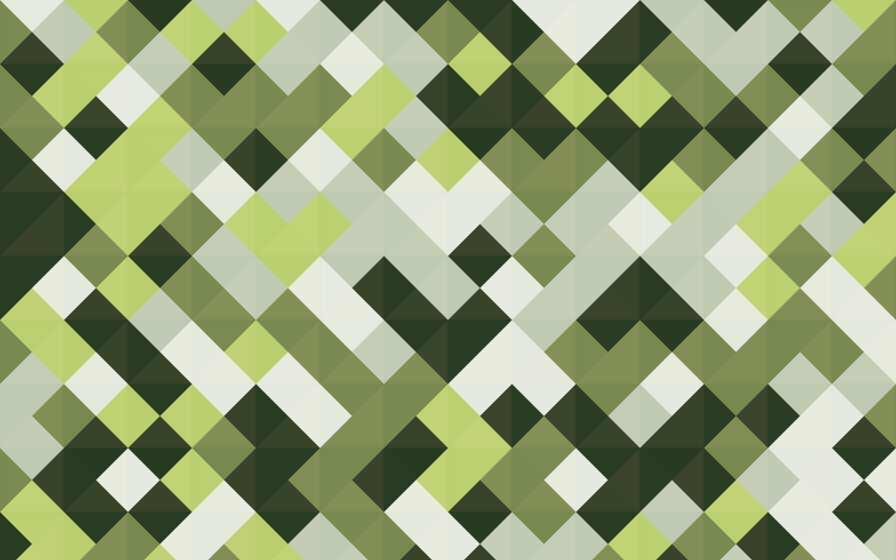
Write a Shadertoy shader that draws this pattern.

```glsl
#define COLUMNS 14.0
#define PALE  vec3(0.90, 0.92, 0.87)
#define GREY  vec3(0.76, 0.80, 0.71)
#define LIME  vec3(0.74, 0.82, 0.45)
#define OLIVE vec3(0.49, 0.55, 0.33)
#define DARK  vec3(0.19, 0.25, 0.15)
#define FOLD_TINT vec3(0.032, 0.018, 0.014)
#define CREASE_WIDTH 0.014
#define CREASE_DEPTH 0.012
#define TILE_JITTER 0.008

float hash(vec2 p) {
    return fract(sin(dot(p, vec2(127.1, 311.7))) * 43758.5453);
}

vec3 palette(float pick) {
    if (pick < 0.18) return PALE;
    if (pick < 0.40) return GREY;
    if (pick < 0.60) return LIME;
    if (pick < 0.80) return OLIVE;
    return DARK;
}

// One diamond: flat colour, folded across its middle
vec3 diamond(vec2 tile, vec2 p, float pixel) {
    vec3 color = palette(hash(tile));
    vec2 center = 0.5 * vec2(tile.x + tile.y + 1.0, tile.x - tile.y);
    vec2 offset = p - center;

    // Alternate diagonal ranks fold horizontally and vertically
    bool horizontalFold = mod(tile.x + tile.y, 2.0) < 0.5;
    float foldDist = horizontalFold ? offset.y : offset.x;
    float side = clamp(foldDist / pixel, -1.0, 1.0);
    float crease = 1.0 - smoothstep(0.0, CREASE_WIDTH + pixel, abs(foldDist));

    // Darker colours show the fold more strongly
    color -= side * FOLD_TINT * (1.1 - color);
    color -= CREASE_DEPTH * crease;
    return color + TILE_JITTER * (hash(tile + 37.0) - 0.5);
}

void mainImage(out vec4 fragColor, in vec2 fragCoord) {
    // Grid units, measured from the top left
    float pixel = COLUMNS / iResolution.x;
    vec2 p = vec2(fragCoord.x, iResolution.y - fragCoord.y) * pixel;

    // Diagonal axes turn the diamonds into unit squares
    vec2 diagonal = vec2(p.x + p.y, p.x - p.y);
    vec2 corner = floor(diagonal + 0.5);
    vec2 blend = clamp((diagonal - corner) / (1.414 * pixel) + 0.5, 0.0, 1.0);

    // Blend the four diamonds meeting at the nearest corner
    vec3 color = vec3(0.0);
    for (int i = 0; i < 4; i++) {
        vec2 next = vec2(i % 2, i / 2);
        vec2 weight = mix(1.0 - blend, blend, next);
        color += weight.x * weight.y * diamond(corner - 1.0 + next, p, pixel);
    }
    fragColor = vec4(color, 1.0);
}
```
